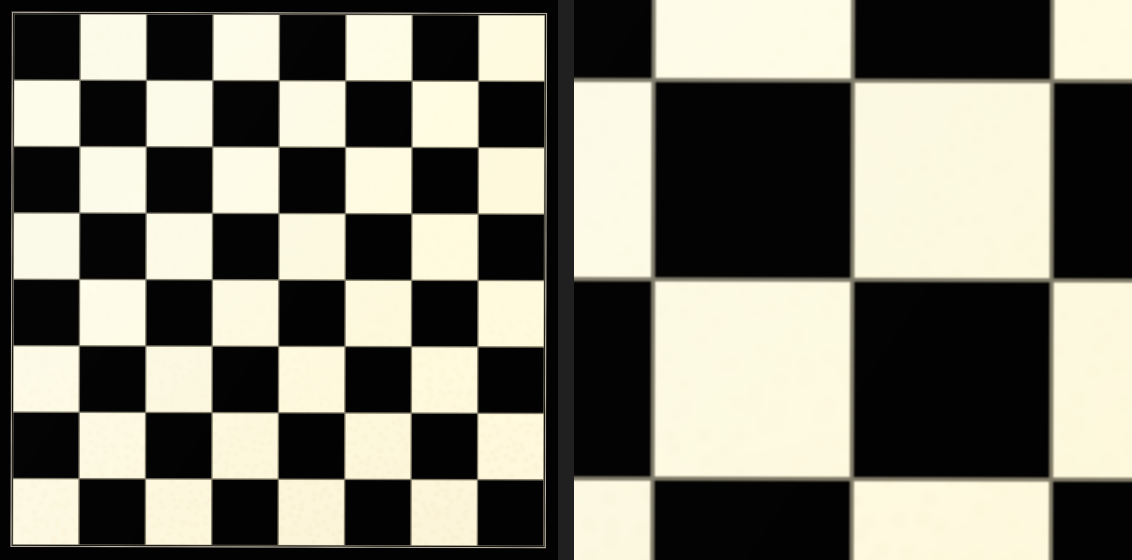
Left, the full canvas; right, a detail of the centre.
Write a WebGL 1 fragment shader that draws this pattern.

```glsl
precision highp float;
uniform vec2 u_resolution;

vec2 hash2(vec2 p) {
  p = vec2(dot(p, vec2(12.7, 31.1)), dot(p, vec2(26.9, 18.3)));
  return fract(sin(p) * 437.58);
}

// Distance to the nearest scattered feature point.
float cellular(vec2 p) {
  vec2 cell = floor(p);
  float nearest = 2.0;
  for (int y = -1; y <= 1; y++) {
    for (int x = -1; x <= 1; x++) {
      vec2 neighbour = cell + vec2(float(x), float(y));
      nearest = min(nearest, distance(p, neighbour + hash2(neighbour)));
    }
  }
  return nearest;
}

void main() {
  float pixel = 1.0 / u_resolution.y;
  vec2 uv = gl_FragCoord.xy / u_resolution;
  vec2 p = (gl_FragCoord.xy - 0.5 * u_resolution) * pixel;

  // The board sits a hair clockwise and off centre.
  p -= vec2(-0.0004, 0.0001);
  p = vec2(p.x - 0.0025 * p.y, p.y + 0.0025 * p.x);

  // Eight by eight squares; each axis alternates in sign through soft grey seams.
  float pitch = 0.1186;
  vec2 grid = p / pitch;
  vec2 square = floor(grid);
  vec2 seamDistance = abs(fract(grid + 0.5) - 0.5) * pitch;
  vec2 wave = (mod(square, 2.0) * 2.0 - 1.0)
            * smoothstep(0.0, max(0.0025, pixel), seamDistance);
  float light = 0.5 + 0.5 * wave.x * wave.y;

  // Ivory pales to the upper left and turns warm and mottled to the lower right.
  float pale = smoothstep(0.35, 0.95, 0.5 * uv.y + 0.75 * (1.0 - uv.x));
  float warm = smoothstep(0.55, 0.0, uv.y) * (0.5 + 0.5 * uv.x);
  vec3 ivory = mix(vec3(1.0, 0.982, 0.87), vec3(0.99, 0.985, 0.915), pale);
  ivory = mix(ivory, vec3(0.992, 0.955, 0.85), 0.7 * warm);
  ivory += 0.012 * (hash2(square).x - 0.5);
  ivory -= vec3(0.008, 0.015, 0.022) * (0.25 + warm)
         * smoothstep(0.45, 0.1, cellular(p * 60.0));

  vec3 black = vec3(0.007) + 0.008 * pale;
  vec3 colour = mix(black, ivory, light);
  colour -= vec3(0.0, 0.01, 0.03) * 4.0 * light * (1.0 - light);

  // Black margin with one thin, unevenly worn frame line.
  float edge = max(abs(p.x), abs(p.y));
  float soft = max(0.0009, 0.6 * pixel);
  colour = mix(colour, vec3(0.007), smoothstep(-soft, soft, edge - 4.0 * pitch));
  float frame = 1.0 - smoothstep(-soft, soft, abs(edge - 0.4769) - 0.0011);
  float wear = 0.9 + 0.06 * sin(p.x * 31.0 + 2.0 * sin(p.y * 17.0))
             + 0.04 * sin(p.y * 73.0 + p.x * 47.0);
  colour = mix(colour, vec3(0.77, 0.74, 0.68) * wear, frame);

  gl_FragColor = vec4(colour, 1.0);
}
```
